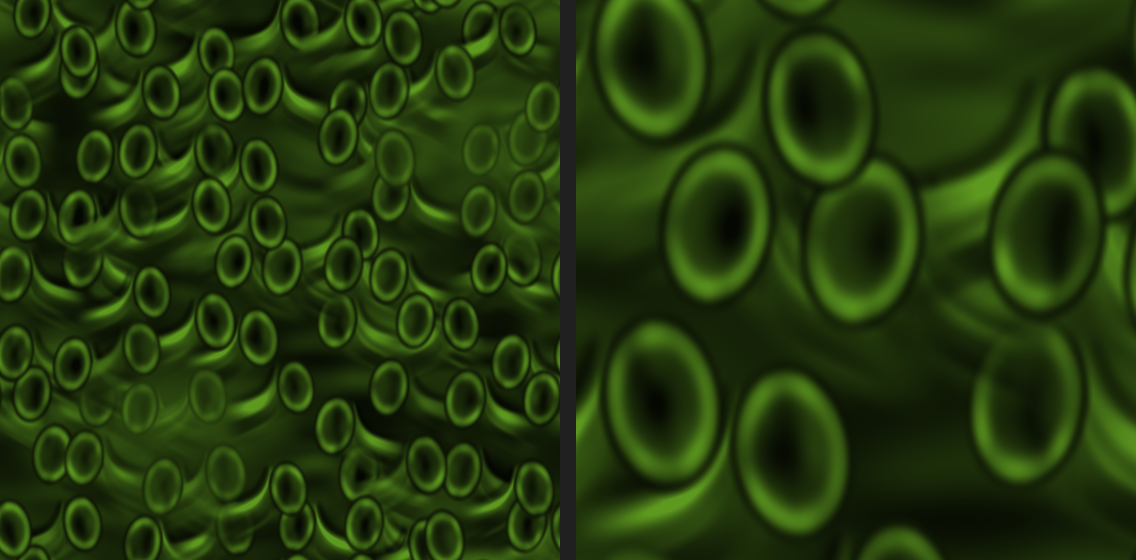
Left, the full canvas; right, a detail of the centre.
This pattern is drawn by a Shadertoy shader. Its source:

```glsl
const vec3  LEAF_GREEN   = vec3(0.61, 1.0, 0.205);
const float GRID         = 9.0;                 // tubes per side
const float JITTER       = 0.75;
const vec2  MOUTH_RADII  = vec2(0.0315, 0.0465);
const float LEAN         = 0.15;                // tilt of a mouth, radians
const float RIM_RADIUS   = 0.83;
const float RIM_WIDTH    = 0.17;
const float BURIED_SHARE = 0.25;                // mouths lying under other skirts
const float FLARE        = 0.0014;              // curvature of the skirt edge
const vec2  FLARE_ORIGIN = vec2(0.018, -0.045);
const float SKIRT_DROP   = 0.5;                 // slope of the lower skirt edge
const vec2  HAZE_A       = vec2(0.85, 0.74);
const vec2  HAZE_B       = vec2(0.33, 0.25);
const float HAZE_LEVEL   = 0.27;
const float HAZE_AMOUNT  = 0.85;

vec3 hash(vec2 cell, int seed) {
    uvec3 v = uvec3(ivec3(ivec2(cell), seed)) * 1664525u + 1013904223u;
    v.x += v.y * v.z; v.y += v.z * v.x; v.z += v.x * v.y;
    v ^= v >> 16u;
    v.x += v.y * v.z; v.y += v.z * v.x; v.z += v.x * v.y;
    return vec3(v >> 8u) / 16777216.0;
}

// Value noise that repeats after a whole number of cells
float noise(vec2 p, vec2 period, int seed) {
    vec2 i = floor(p), f = p - i;
    f = f * f * (3.0 - 2.0 * f);
    vec2 lo = mod(i, period), hi = mod(i + 1.0, period);
    float bottom = mix(hash(lo, seed).x, hash(vec2(hi.x, lo.y), seed).x, f.x);
    float top    = mix(hash(vec2(lo.x, hi.y), seed).x, hash(hi, seed).x, f.x);
    return mix(bottom, top, f.y);
}

float bump(float x, float width) {
    x /= width;
    return exp(-x * x);
}

float hazePatch(vec2 uv, vec2 center) {
    vec2 d = fract(uv - center + 0.5) - 0.5;
    return 1.0 - smoothstep(0.08, 0.18, length(d * vec2(0.75, 1.0)));
}

float applyHaze(float tone, float haze) {
    return mix(tone, HAZE_LEVEL + 0.3 * (tone - 0.22), HAZE_AMOUNT * haze);
}

float hazeAt(vec2 uv) {
    return max(hazePatch(uv, HAZE_A), hazePatch(uv, HAZE_B));
}

// Oval mouth: bright rim, dark throat; returns tone and coverage
vec2 mouth(vec2 p, vec3 rnd, float seed) {
    float c = cos(LEAN), s = sin(LEAN);
    vec2 e = vec2(c * p.x - s * p.y, s * p.x + c * p.y) / MOUTH_RADII;
    e /= 0.94 + 0.12 * rnd.y;
    float r = length(e);
    float grain = noise(e * vec2(2.4, 1.8) + seed, vec2(64.0), 5);
    vec2 throat = (e - vec2(0.17, 0.0)) / vec2(0.40, 0.58);
    float tone = 0.14 + 0.12 * grain - (0.10 + 0.08 * rnd.x) * exp(-dot(throat, throat));
    tone += bump(r - RIM_RADIUS, RIM_WIDTH) * (0.09 + 0.18 * grain + 0.07 * abs(e.y));
    tone *= 1.0 - 0.62 * smoothstep(0.92, 1.12, r);
    return vec2(max(tone, 0.03), 1.0 - smoothstep(1.0, 1.24, r));
}

// Flared skirt between two edges; returns tone, coverage and edge shadow
vec3 skirt(vec2 p, float shade, float seed) {
    float run = max(p.x - FLARE_ORIGIN.x, 0.004);
    float slope = FLARE / (run * run);
    float edge = FLARE_ORIGIN.y + FLARE / run;
    float depth = (edge - p.y) / sqrt(1.0 + slope * slope);
    float lower = -0.052 - SKIRT_DROP * max(p.x, 0.0);
    float across = (min(edge, 0.05) - p.y) / (min(edge, 0.05) - lower);

    float toe = smoothstep(0.040, 0.085, p.x);
    float reach = smoothstep(0.0, 0.025, p.x) * (1.0 - smoothstep(0.085, 0.140, p.x))
                * (1.0 - smoothstep(0.030, 0.048, p.y))
                * smoothstep(-0.014, 0.012, p.y - lower);
    float fold = noise(vec2(p.x * 15.0, across * 6.0) + seed, vec2(64.0), 9);
    float crest = bump(depth - mix(0.006, 0.013, toe), mix(0.006, 0.012, toe))
                * smoothstep(0.028, 0.040, p.x);
    vec2 q = (p - vec2(0.062, -0.030)) / vec2(0.030, 0.020);
    float tone = 0.05 + 0.07 * shade + 0.26 * fold * fold
               + crest * (0.14 + 0.14 * fold) + 0.19 * exp(-dot(q, q));
    float cover = smoothstep(-0.006, 0.005, depth) * mix(1.0, 0.65, clamp(across, 0.0, 1.0));
    float shadow = bump(depth + 0.008, 0.008) * smoothstep(0.028, 0.040, p.x);
    return vec3(tone, cover * reach, shadow * reach);
}

void mainImage(out vec4 fragColor, in vec2 fragCoord) {
    vec2 uv = fragCoord / iResolution.xy;

    // Streaked ground
    vec2 warped = uv + vec2(0.0, 0.07 * noise(uv * 7.0, vec2(7.0), 1));
    float streak = noise(warped * vec2(9.0, 28.0), vec2(9.0, 28.0), 2);
    float patches = noise(uv * 9.0, vec2(9.0), 3);
    float ground = applyHaze(0.05 + 0.36 * streak * mix(0.25, 1.0, patches), hazeAt(uv));
    vec2 front = vec2(0.0);                     // premultiplied tone, coverage

    // Scattered tubes, from the lower row upwards
    vec2 cell = floor(uv * GRID);
    for (int j = -2; j <= 2; j++)
    for (int i = -2; i <= 2; i++) {
        vec2 id = cell + vec2(i, j);
        vec2 key = mod(id, GRID);
        vec3 place = hash(key, 11), look = hash(key, 12);
        vec2 center = (id + 0.5 + JITTER * (place.xy - 0.5)) / GRID;
        vec2 p = uv - center;
        p.x *= place.z < 0.5 ? -1.0 : 1.0;
        float seed = floor(look.z * 50.0);
        float haze = hazeAt(center);

        vec3 flare = skirt(p, look.x, seed);
        ground *= 1.0 - 0.45 * flare.z * (1.0 - haze);
        ground = mix(ground, applyHaze(flare.x, haze), flare.y);

        vec2 oval = mouth(p, look, seed);
        oval.x = applyHaze(oval.x, haze);
        if (look.z < BURIED_SHARE) ground = mix(ground, oval.x, oval.y);
        else front = mix(front, vec2(oval.x, 1.0), oval.y);
    }

    float tone = ground * (1.0 - front.y) + front.x;
    tone *= 0.90 + 0.24 * noise(uv * 24.0, vec2(24.0), 4);
    fragColor = vec4(LEAF_GREEN * clamp(tone, 0.03, 0.60), 1.0);
}
```
